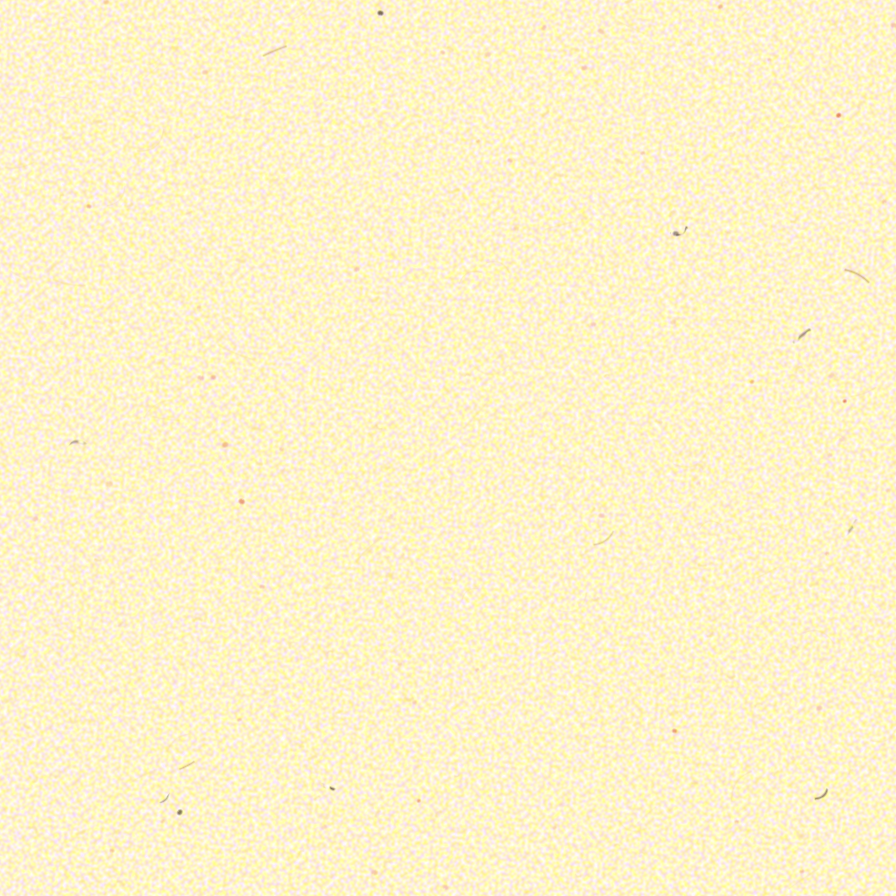
A Shadertoy shader for this texture:

```glsl
// Cream recycled paper with fine yellow and pink grain, faint fibres and scattered specks.

const vec3 PAPER = vec3(0.997, 0.955, 0.795);
const vec3 YELLOW_TO_PINK = vec3(-0.004, -0.016, 0.068);
const vec3 LIGHTNESS = vec3(0.004, 0.020, 0.022);
const vec3 STRAW = vec3(0.96, 0.83, 0.48);
const vec3 ROSE = vec3(0.94, 0.66, 0.56);
const vec3 RUST = vec3(0.86, 0.38, 0.24);
const vec3 OCHRE = vec3(0.70, 0.53, 0.20);
const vec3 UMBER = vec3(0.28, 0.20, 0.13);

// Integer hash of a lattice cell, four values in 0..1
vec4 hash4(vec2 cell, float seed) {
    uvec3 v = uvec3(ivec3(cell, seed) + 4096);
    uint h = v.x * 1597334677u ^ v.y * 3812015801u ^ v.z * 2798796415u;
    h = (h ^ (h >> 15)) * 2246822519u;
    h = (h ^ (h >> 13)) * 3266489917u;
    h ^= h >> 16;
    uvec4 r = h * uvec4(1u, 747796405u, 2891336453u, 1664525u);
    return vec4(r >> 8) / 16777216.0;
}

float cornerSlope(vec2 cell, vec2 offset, float seed) {
    float angle = 6.2832 * hash4(cell, seed).x;
    return dot(vec2(cos(angle), sin(angle)), offset);
}

float gradientNoise(vec2 p, float seed) {
    vec2 i = floor(p), f = fract(p);
    vec2 u = f * f * f * (f * (f * 6.0 - 15.0) + 10.0);
    vec2 e = vec2(1.0, 0.0);
    float low = mix(cornerSlope(i, f, seed), cornerSlope(i + e, f - e, seed), u.x);
    float high = mix(cornerSlope(i + e.yx, f - e.yx, seed),
                     cornerSlope(i + 1.0, f - 1.0, seed), u.x);
    return mix(low, high, u.y);
}

vec2 rotate(vec2 p, float angle) {
    float c = cos(angle), s = sin(angle);
    return vec2(c * p.x + s * p.y, c * p.y - s * p.x);
}

// Distance to a bent strand lying along x
float strandDistance(vec2 p, float halfLength, float bend) {
    float x = clamp(p.x, -halfLength, halfLength);
    float y = bend * (x * x / halfLength - 0.4 * halfLength);
    return length(p - vec2(x, y));
}

// Scattered strands; a short half length gives round specks
float flecks(vec2 p, float cells, float density, float halfLength,
             float radius, float soft, float seed) {
    float cover = 0.0;
    vec2 home = floor(p * cells);
    for (int j = -1; j <= 1; j++)
    for (int i = -1; i <= 1; i++) {
        vec2 cell = home + vec2(i, j);
        vec4 place = hash4(cell, seed);
        vec4 shape = hash4(cell, seed + 1.0);
        if (place.x > density) continue;
        vec2 q = rotate(p - (cell + place.yz) / cells, mix(-0.6, 1.0, shape.x));
        float size = mix(0.5, 1.0, shape.y);
        float d = strandDistance(q, halfLength * size, (shape.z - 0.5) * 1.1);
        float ink = 1.0 - smoothstep(-soft, soft, d - radius * size);
        cover = max(cover, ink * mix(0.35, 1.0, shape.w));
    }
    return cover;
}

vec3 paperGrain(vec2 p) {
    vec2 diagonal = rotate(p, 0.7);
    float tint = 5.0 * gradientNoise(diagonal * 225.0, 1.0)
               + 1.9 * gradientNoise(p * 125.0, 2.0)
               + 0.7 * gradientNoise(p * 38.0, 3.0);
    float light = 5.2 * gradientNoise(diagonal * 215.0 + 7.3, 4.0)
                + 1.8 * gradientNoise(p * 100.0, 5.0);
    float edgeBlush = 0.25 * (1.0 - smoothstep(0.0, 0.15, p.x));
    return PAPER + YELLOW_TO_PINK * (tint + edgeBlush) + LIGHTNESS * light;
}

void mainImage(out vec4 fragColor, in vec2 fragCoord) {
    vec2 p = fragCoord / iResolution.y;
    float soft = max(0.0017, 0.75 / iResolution.y);
    vec3 color = paperGrain(p);

    // Pale fibres sunk into the sheet
    color = mix(color, STRAW, 0.40 * flecks(p, 13.0, 0.30, 0.021, 0.0010, soft, 10.0));
    color = mix(color, STRAW, 0.50 * flecks(p, 30.0, 0.22, 0.004, 0.0018, soft, 20.0));

    // Rosy and rusty specks
    color = mix(color, ROSE, 0.60 * flecks(p, 16.0, 0.24, 0.0012, 0.0026, soft, 30.0));
    color = mix(color, RUST, 0.85 * flecks(p, 9.0, 0.13, 0.0006, 0.0030, soft, 40.0));

    // Ochre strands and broken dark fibres
    color = mix(color, OCHRE, 0.70 * flecks(p, 7.0, 0.16, 0.015, 0.0010, soft, 50.0));
    float broken = smoothstep(-0.20, 0.20, gradientNoise(p * 110.0, 6.0));
    color = mix(color, UMBER, 0.80 * broken * flecks(p, 7.0, 0.11, 0.012, 0.0016, soft, 60.0));
    color = mix(color, UMBER, 0.85 * flecks(p, 8.0, 0.07, 0.0008, 0.0028, soft, 70.0));

    fragColor = vec4(clamp(color, 0.0, 1.0), 1.0);
}
```
